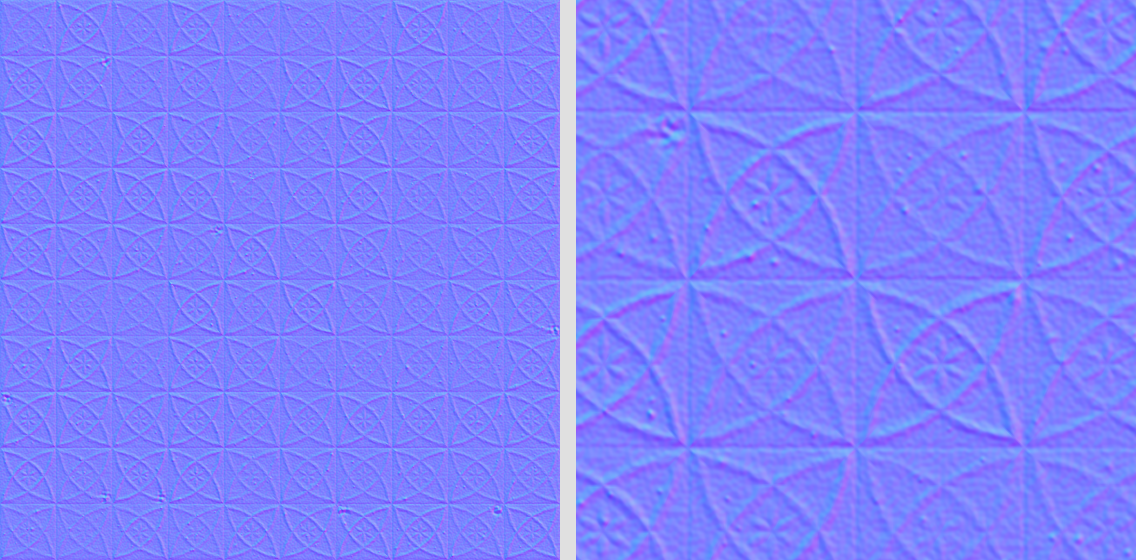
Left: the whole. Right: its middle third, enlarged.
A Shadertoy shader for this texture map:

```glsl
// Tangent-space normal map of a 10 by 10 wall of embossed tiles: two crossed
// pointed ovals around a six-petal flower, with joints, grit and chipped corners.
// A height field is built in tile units and differentiated into a normal.

vec2 hash2(vec2 p) {
    vec3 q = fract(p.xyx * vec3(0.1031, 0.1030, 0.0973));
    q += dot(q, q.yzx + 33.33);
    return fract((q.xx + q.yz) * q.zy);
}

// Gradient noise, roughly -0.7 to 0.7
float cornerSlope(vec2 cell, vec2 offset) {
    float angle = 6.2832 * hash2(cell + 57.0).x;
    return dot(vec2(cos(angle), sin(angle)), offset);
}

float gradientNoise(vec2 p) {
    vec2 i = floor(p), f = p - i;
    vec2 s = f * f * f * (f * (f * 6.0 - 15.0) + 10.0);
    vec2 e = vec2(1, 0);
    return mix(mix(cornerSlope(i, f), cornerSlope(i + e, f - e), s.x),
               mix(cornerSlope(i + e.yx, f - e.yx), cornerSlope(i + 1.0, f - 1.0), s.x), s.y);
}

float bump(float d, float radius) {
    return exp(-d * d / (radius * radius));
}

// Distance to the outline of a pointed oval whose long axis is x
float ovalOutline(vec2 p) {
    return abs(length(vec2(p.x, abs(p.y) + 0.82)) - 1.04);
}

// Six petals as three mirrored axes, the first one vertical
float flower(vec2 p) {
    float h = 0.0;
    for (int k = 0; k < 3; k++) {
        float a = float(k) * 1.0472;
        vec2 axis = vec2(sin(a), cos(a));
        float along = abs(dot(p, axis));
        float across = dot(p, vec2(axis.y, -axis.x));
        float d = length(vec2(across / 0.035, (along - 0.1) / 0.085));
        h = max(h, 1.0 - smoothstep(0.1, 1.2, d));
    }
    return h;
}

// Small raised grains scattered over one tile
float grains(vec2 p, vec2 id) {
    float h = 0.0;
    for (int k = 0; k < 9; k++) {
        vec2 seed = id * 7.0 + float(k) * vec2(13.0, 29.0);
        vec2 size = hash2(seed + 91.0);
        float radius = mix(0.014, 0.028, size.x * size.x);
        h += radius * mix(0.1, 0.5, size.y) * bump(length(p - (hash2(seed) - 0.5) * 0.9), radius);
    }
    return h;
}

// Broken patch in one corner of a few tiles
float chip(vec2 p, vec2 id) {
    vec2 pick = hash2(id + 211.0);
    vec2 corner = 0.38 * sign(hash2(id + 307.0) - 0.5);
    float patchMask = step(0.91, pick.x) * bump(length(p - corner), 0.1);
    return patchMask * (0.045 * gradientNoise(p * 14.0 + id * 9.0) - 0.01);
}

float height(vec2 p) {
    vec2 id = floor(p), q = p - id - 0.5;
    vec2 wear = hash2(id + 11.0), shift = hash2(id + 43.0) - 0.5;
    float rough = gradientNoise(p * 13.0);

    // Crossed ovals on both diagonals, with ragged rope-like ridges
    vec2 c = q * 1.03 - shift * 0.01;
    vec2 diagonal = vec2(c.x - c.y, c.x + c.y) * 0.7071;
    float d = min(ovalOutline(diagonal), ovalOutline(diagonal.yx)) + 0.014 * rough;
    float relief = 0.0115 * bump(d, 0.033) * (1.0 + 0.6 * gradientNoise(p * 5.0));
    relief += 0.0075 * flower(c);
    relief *= mix(0.5, 1.0, wear.x);

    // Tile level, grit and damage, all ending at the joint
    float edge = 0.5 - max(abs(q.x), abs(q.y)) + 0.012 * rough;
    float face = 0.0015 + 0.0035 * wear.y;
    face += relief + grains(q, id) + chip(q, id);
    float h = face * smoothstep(0.0, 0.03, edge);

    // Surface unevenness from soft swells to fine plaster grain
    h += 0.003 * gradientNoise(p * 3.0 + 17.0);
    h += 0.003 * gradientNoise(p * 9.0 + 5.0);
    h += 0.0034 * gradientNoise(p * 25.0);
    return h;
}

void mainImage(out vec4 fragColor, in vec2 fragCoord) {
    vec2 p = fragCoord / iResolution.xy * 10.0;
    // Sampling step widens on small canvases to keep the relief smooth
    float e = max(0.01, 5.0 / iResolution.y);
    vec2 slope = vec2(height(p + vec2(e, 0)) - height(p - vec2(e, 0)),
                      height(p + vec2(0, e)) - height(p - vec2(0, e))) / (2.0 * e);
    vec3 normal = normalize(vec3(-slope * vec2(0.9, 1.1) + vec2(-0.01, 0.01), 1.0));
    // Blue is kept close to full, as on a shallow relief
    fragColor = vec4(0.5 + 0.5 * normal.xy, 0.8 + 0.2 * normal.z, 1.0);
}
```
